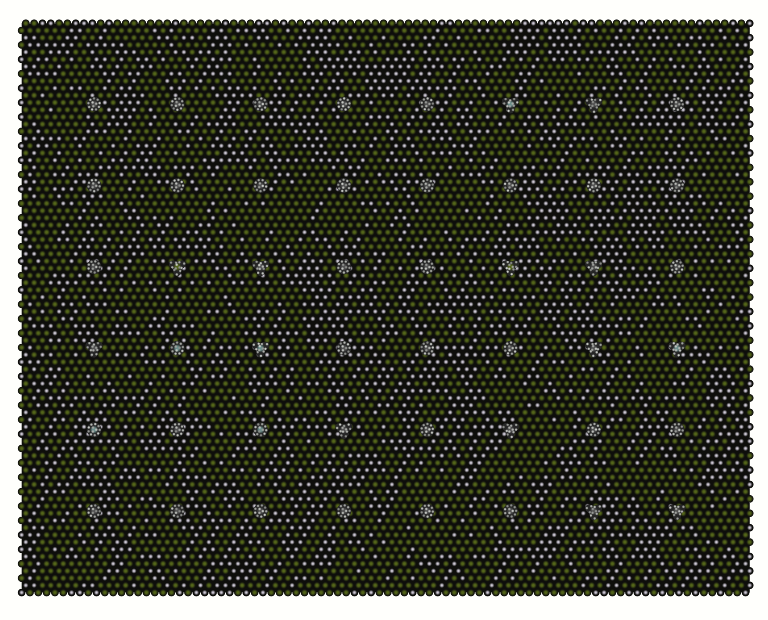
This pattern is drawn by a Shadertoy shader. Its source:

```glsl
// Slab of close-packed olive and pale atoms, dotted with an 8 by 6 grid of small ball clusters.

// Lengths are in atom spacings
const float CANVAS_WIDTH = 92.3;
const float ROW_STEP = 0.866;
const vec2 FIRST_ATOM = vec2(2.6, 3.3);
const vec2 LAST_SITE = vec2(87.0, 79.0);
const float ATOM_RADIUS = 0.46;
const float PALE_CHANCE = 0.30;
const float CHAIN_CHANCE = 0.12;
const float PATCH_SIZE = 6.0;

const vec2 CLUSTER_FIRST = vec2(11.3, 13.1);
const vec2 CLUSTER_STEP = vec2(10.01, 9.78);
const vec2 CLUSTER_LAST = vec2(7.0, 5.0);
const float CLUSTER_RADIUS = 0.68;
const float BALL_RADIUS = 0.23;
const int RING_BALLS = 9;
const int INNER_BALLS = 3;
const float TAU = 6.28319;

const vec3 PAPER = vec3(1.0, 1.0, 0.99);
const vec3 SHADOW = vec3(0.055, 0.055, 0.045);
const vec3 OLIVE = vec3(0.33, 0.40, 0.10);
const vec3 PALE = vec3(0.80, 0.78, 0.83);
const vec3 BALL = vec3(0.80, 0.81, 0.79);
const vec3 TEAL = vec3(0.42, 0.56, 0.55);

float hash(vec2 p) {
    return fract(sin(dot(p, vec2(127.1, 311.7))) * 43758.5453);
}

float valueNoise(vec2 p) {
    vec2 cell = floor(p);
    vec2 f = fract(p);
    f = f * f * (3.0 - 2.0 * f);
    float low = mix(hash(cell), hash(cell + vec2(1.0, 0.0)), f.x);
    float high = mix(hash(cell + vec2(0.0, 1.0)), hash(cell + 1.0), f.x);
    return mix(low, high, f.y);
}

// Nearest atom of the staggered lattice: column, row and distance
vec3 nearestAtom(vec2 p) {
    vec3 best = vec3(0.0, 0.0, 1e3);
    for (int k = 0; k < 2; k++) {
        float row = clamp(floor(p.y / ROW_STEP) + float(k), 0.0, LAST_SITE.y);
        float shift = 0.5 * mod(row, 2.0);
        float column = clamp(round(p.x - shift), 0.0, LAST_SITE.x);
        float d = length(p - vec2(column + shift, row * ROW_STEP));
        if (d < best.z) best = vec3(column, row, d);
    }
    return best;
}

// Pale atoms gather in patches and in short diagonal chains
bool isPale(vec2 site) {
    float patchiness = valueNoise(site / PATCH_SIZE) - 0.5;
    float slant = hash(vec2(floor(site.y / 5.0), 7.0)) < 0.5 ? -1.0 : 1.0;
    vec2 chain = vec2(site.x + slant * floor(site.y * 0.5), floor(site.y / 5.0));
    return hash(site + 3.0) < PALE_CHANCE + 0.5 * patchiness
        || hash(chain + 91.0) < CHAIN_CHANCE;
}

vec3 atomColor(vec3 atom) {
    vec3 olive = mix(SHADOW, OLIVE, 1.0 - smoothstep(0.06, 0.46, atom.z));
    vec3 pale = mix(SHADOW, PALE, 1.0 - smoothstep(0.03, 0.36, atom.z));
    return isPale(atom.xy) ? pale : olive;
}

// Round or three-lobed cluster; alpha holds its coverage
vec4 clusterColor(vec2 q, vec2 id, float px) {
    float kind = hash(id + 17.0);
    float lobes = kind < 0.35 ? 0.24 : 0.0;
    float turn = (hash(id + 29.0) - 0.5) * 0.5;
    float angle = atan(q.y, q.x);
    float rim = CLUSTER_RADIUS + lobes * cos(3.0 * (angle + 0.25 * TAU)) + 0.2;
    float cover = 1.0 - smoothstep(rim - px, rim + px, length(q));

    // Hub tint varies between clusters
    float tint = hash(id + 43.0);
    vec3 hub = tint < 0.15 ? TEAL : (tint > 0.94 ? OLIVE : vec3(0.33));
    vec3 color = mix(vec3(0.15), hub, 1.0 - smoothstep(0.15, 0.55, length(q)));

    for (int i = 0; i < RING_BALLS + INNER_BALLS; i++) {
        bool outer = i < RING_BALLS;
        float count = float(outer ? RING_BALLS : INNER_BALLS);
        float a = TAU * float(i) / count + turn;
        float r = outer ? CLUSTER_RADIUS + lobes * cos(3.0 * (a + 0.25 * TAU)) : 0.27;
        float d = length(q - r * vec2(cos(a), sin(a)));
        float light = 0.65 + 0.35 * hash(id + float(i) * 5.3);
        float shine = 1.0 - smoothstep(0.04, BALL_RADIUS, d);
        color = mix(color, BALL * light, shine);
    }
    return vec4(color, cover);
}

void mainImage(out vec4 fragColor, in vec2 fragCoord) {
    float px = CANVAS_WIDTH / iResolution.x;
    vec2 p = fragCoord * px;
    vec2 local = p - FIRST_ATOM;

    // Slab body with a scalloped edge of atoms
    vec3 atom = nearestAtom(local);
    vec2 halfSize = 0.5 * vec2(LAST_SITE.x + 0.5, LAST_SITE.y * ROW_STEP);
    vec2 outside = abs(local - halfSize) - halfSize;
    float edge = min(atom.z - ATOM_RADIUS, max(outside.x, outside.y));
    float slab = 1.0 - smoothstep(-0.5 * px, 0.5 * px, edge);
    vec3 color = mix(PAPER, atomColor(atom), slab);

    // Cluster grid
    vec2 id = clamp(round((p - CLUSTER_FIRST) / CLUSTER_STEP), vec2(0.0), CLUSTER_LAST);
    vec4 cluster = clusterColor(p - CLUSTER_FIRST - id * CLUSTER_STEP, id, 0.5 * px);
    color = mix(color, cluster.rgb, cluster.a);

    fragColor = vec4(color, 1.0);
}
```
